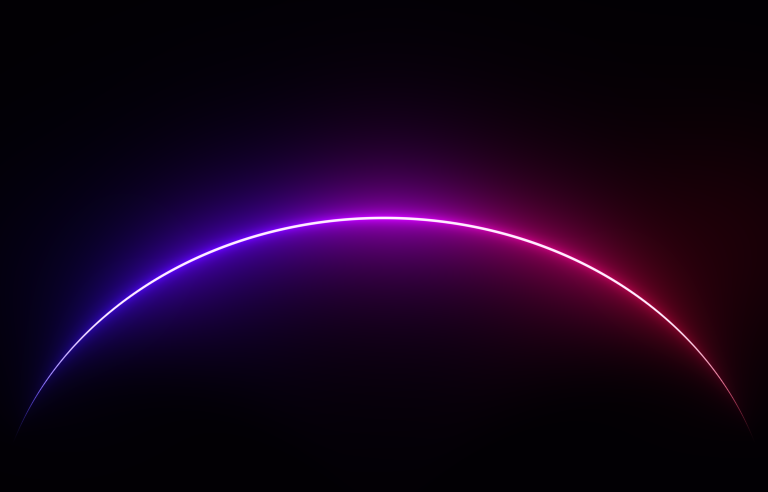
Give the GLSL for this background, as a Shadertoy shader.

```glsl
// Signed distance estimate to an ellipse, negative inside
float ellipseDistance(vec2 p, vec2 radii) {
    float k = length(p / radii);
    return k * (k - 1.0) / length(p / (radii * radii));
}

// Neon hue from blue through violet to crimson
vec3 neonHue(float x) {
    vec3 hue = mix(vec3(0.10, 0.03, 0.62), vec3(0.30, 0.0, 0.74), smoothstep(-0.75, -0.30, x));
    hue = mix(hue, vec3(0.60, 0.0, 0.73), smoothstep(-0.33, 0.03, x));
    hue = mix(hue, vec3(0.58, 0.0, 0.36), smoothstep(0.0, 0.34, x));
    return mix(hue, vec3(0.50, 0.01, 0.13), smoothstep(0.25, 0.65, x));
}

void mainImage(out vec4 fragColor, in vec2 fragCoord) {
    vec2 p = (fragCoord - 0.5 * iResolution.xy) / iResolution.y;
    float pixel = 1.0 / iResolution.y;

    // Arc coordinates: height along the arc is 1 at the crest
    vec2 radii = vec2(0.793, 0.663);
    vec2 local = p + vec2(0.0, 0.606);
    float d = ellipseDistance(local, radii);
    float crest = normalize(local / radii).y;
    float taper = smoothstep(0.30, 0.90, crest);
    vec3 hue = neonHue(p.x);

    // Dark base with faint side washes
    vec3 color = vec3(0.006, 0.0, 0.014);
    color += vec3(0.085, 0.0, 0.012) * exp(-dot(p - vec2(0.72, 0.0), p - vec2(0.72, 0.0)) / 0.06);
    color += vec3(0.010, 0.0, 0.050) * exp(-dot(p + vec2(0.66, 0.08), p + vec2(0.66, 0.08)) / 0.06);

    // Wide halo, slightly deeper inside the arc
    float spread = mix(0.04, d < 0.0 ? 0.115 : 0.10, smoothstep(0.45, 0.95, crest));
    color += hue * taper * 0.92 * exp(-abs(d) / spread);

    // Tight glow hugging the line
    color += (hue + vec3(0.05, 0.02, 0.08)) * taper * 0.45 * exp(-abs(d) / 0.011);

    // Bright filament thinning toward both ends
    float halfWidth = mix(0.0005, 0.0024, smoothstep(0.35, 0.95, crest));
    float line = 1.0 - smoothstep(halfWidth - 0.6 * pixel, halfWidth + 0.8 * pixel, abs(d));
    line *= smoothstep(0.30, 0.52, crest);
    vec3 filament = mix(hue * 1.3 + 0.22, vec3(1.0, 0.93, 1.0), smoothstep(0.35, 0.72, crest));
    color = mix(color, filament, line);

    fragColor = vec4(clamp(color, 0.0, 1.0), 1.0);
}
```
